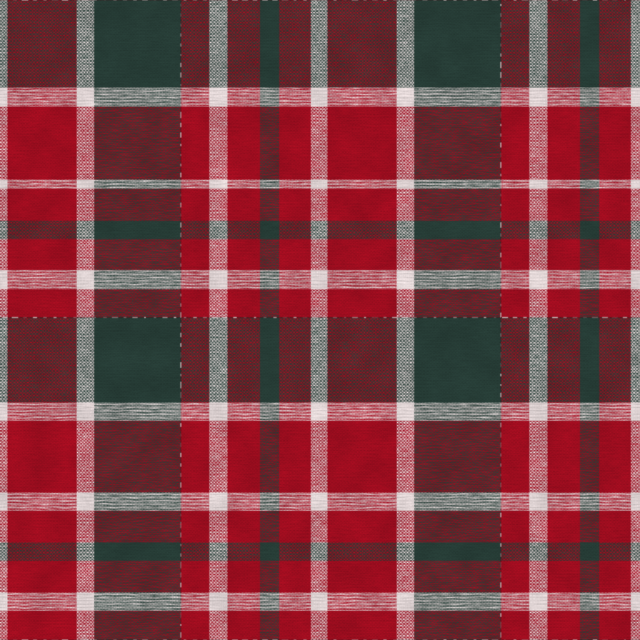
Give the GLSL for this texture, as a WebGL 2 fragment shader.

```glsl
#version 300 es
precision highp float;
// Woven red, green and white plaid: two setts across and two down.
// Warp and weft stripes are coloured separately, then interlaced as a loose
// weave with level ribs, uneven yarn and broken pale stitches at the joins.
uniform vec2 u_resolution;
out vec4 fragColor;

#define SIZE 768.0          // length units along the canvas
#define SETT 384.0          // length units in one repeat
#define THREADS 384.0       // threads along the canvas
#define WEAVE_DEPTH 0.23    // contrast between crossing threads
#define WEFT_TONE 0.14      // light and dark along the level yarns
#define STREAK 0.24         // how unevenly one yarn covers the other
#define WANDER 1.6          // drift of the threads, in radians
#define STITCH_STEP 12.0    // spacing of the join stitches
#define RED vec3(0.61, 0.05, 0.12)
#define GREEN vec3(0.15, 0.235, 0.21)
#define WHITE vec3(0.86, 0.815, 0.815)

// Bands: centre, half width, colour (0 green, 1 white), on a red ground
const vec3 WARP[5] = vec3[5](vec3(164, 53, 0), vec3(323.5, 11.5, 0),
    vec3(-1, 10, 1), vec3(102.5, 10.5, 1), vec3(262, 11, 1));
const vec3 WEFT_NARROW[5] = vec3[5](vec3(53.5, 53.5, 0), vec3(276, 11, 0),
    vec3(116.5, 11.5, 1), vec3(221, 5.5, 1), vec3(335.5, 11.5, 1));
const vec3 WEFT_WIDE[5] = vec3[5](vec3(49, 52, 0), vec3(278, 11, 0),
    vec3(110, 11, 1), vec3(218, 11, 1), vec3(338, 11, 1));

// Two random values from 0 to 1 for an integer cell
vec2 hash2(vec2 cell) {
    uvec2 q = uvec2(cell) * uvec2(1597u, 3812u) + uvec2(71u, 193u);
    uint n = (q.x ^ (q.y * 40503u)) * 69069u;
    n = (n ^ (n >> 15)) * 48271u;
    n ^= n >> 13;
    return vec2(n & 65535u, n >> 16) / 65535.0;
}

float cornerSlope(vec2 cell, vec2 offset, vec2 period) {
    float angle = 6.2832 * hash2(mod(cell, period)).x;
    return dot(vec2(cos(angle), sin(angle)), offset);
}

// Gradient noise that wraps after a whole number of cells
float noise(vec2 uv, vec2 period) {
    vec2 p = uv * period;
    vec2 i = floor(p), f = p - i;
    vec2 u = f * f * f * (f * (f * 6.0 - 15.0) + 10.0);
    vec2 e = vec2(1, 0);
    float low = mix(cornerSlope(i, f, period),
                    cornerSlope(i + e.xy, f - e.xy, period), u.x);
    float high = mix(cornerSlope(i + e.yx, f - e.yx, period),
                     cornerSlope(i + e.xx, f - e.xx, period), u.x);
    return mix(low, high, u.y);
}

// Signed offset from a line repeated once per sett
float settOffset(float p, float centre) {
    return mod(p - centre + 0.5 * SETT, SETT) - 0.5 * SETT;
}

float inside(float d, float aa) {
    return 1.0 - smoothstep(-aa, aa, d);
}

vec3 stripes(float p, vec3 bands[5], float aa) {
    vec3 colour = RED;
    for (int i = 0; i < 5; i++) {
        float d = abs(settOffset(p, bands[i].x)) - bands[i].y;
        colour = mix(colour, bands[i].z > 0.5 ? WHITE : GREEN, inside(d, aa));
    }
    return colour;
}

// Uneven dashes running along a join
float stitches(float along, float across, float seed, float aa) {
    vec2 rnd = hash2(vec2(floor(along / STITCH_STEP), seed));
    float dash = abs(mod(along, STITCH_STEP) - 0.5 * STITCH_STEP);
    float cover = inside(dash - mix(1.0, 4.0, rnd.x), aa);
    return cover * inside(abs(across) - 0.8, aa) * mix(0.1, 0.75, rnd.y);
}

void main() {
    vec2 uv = gl_FragCoord.xy / u_resolution;
    vec2 p = vec2(uv.x, 1.0 - uv.y) * SIZE;
    float pixel = SIZE / min(u_resolution.x, u_resolution.y);
    float aa = max(pixel, 1.2);

    // Alternate rows of setts differ slightly; they change over in plain red
    bool wide = mod(floor((p.y + 20.0) / SETT), 2.0) > 0.5;
    vec3 warp = stripes(p.x, WARP, aa);
    vec3 weft = wide ? stripes(p.y, WEFT_WIDE, aa) : stripes(p.y, WEFT_NARROW, aa);

    // Slubs stretched along each yarn direction, strongest in the weft
    float warpSlub = noise(uv, vec2(THREADS, 96.0));
    float weftSlub = noise(uv, vec2(64.0, THREADS));
    warp *= 1.0 + 0.5 * WEFT_TONE * warpSlub;
    weft *= 1.0 + WEFT_TONE * weftSlub;

    // Wandering threads; pale weft shows as ribs, the rest as a checked weave
    vec2 drift = vec2(noise(uv, vec2(96.0)), noise(uv, vec2(40.0, 80.0)));
    vec2 wave = sin(3.14159265 * THREADS * uv + WANDER * drift);
    float resolved = 1.0 - smoothstep(0.8, 1.2, THREADS * pixel / SIZE);
    float rib = mix(0.3, 0.75, smoothstep(0.3, 0.7, weft.g));
    float weave = resolved * wave.y * mix(1.3 * wave.x, 1.0, rib);
    float over = 0.5 + WEAVE_DEPTH * weave + STREAK * (0.5 * warpSlub - weftSlub);
    vec3 cloth = mix(weft, warp, clamp(over, 0.0, 1.0));
    cloth *= 1.0 + 0.04 * weave;
    cloth *= 1.0 + 0.10 * noise(uv, vec2(24.0));

    // Faintly shadowed joins with pale broken stitches
    vec2 join = vec2(settOffset(p.x, 217.0), settOffset(p.y, wide ? -3.0 : 0.0));
    float crease = max(inside(abs(join.x) - 0.8, aa), inside(abs(join.y) - 0.8, aa));
    float thread = max(stitches(p.y, join.x, floor(p.x / SETT), aa),
                       stitches(p.x, join.y, wide ? 5.0 : 6.0, aa));
    cloth = mix(cloth * (1.0 - 0.15 * crease), WHITE, thread);

    fragColor = vec4(cloth, 1.0);
}
```
